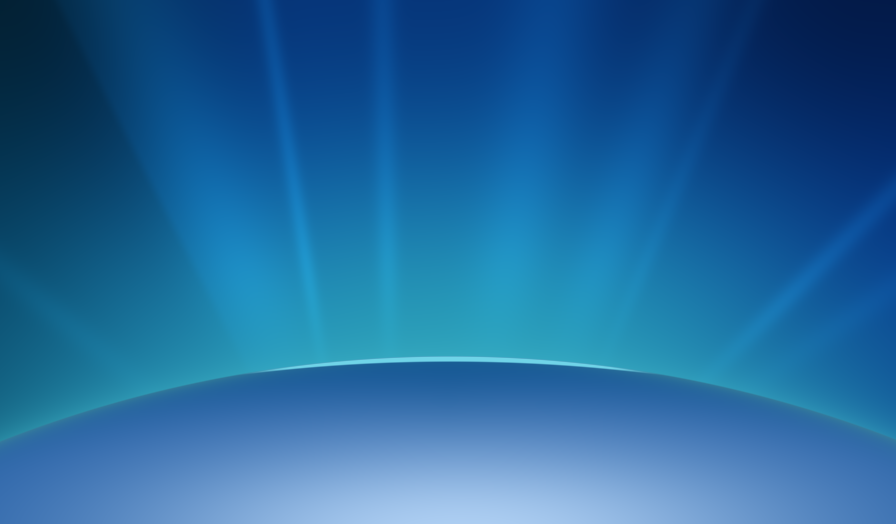
Give the GLSL for this background, as a WebGL 2 fragment shader.

```glsl
#version 300 es
precision highp float;

uniform vec2 u_resolution;
out vec4 fragColor;

// Each beam: foot on the horizon, sideways lean, half width, strength
const vec4 BEAMS[9] = vec4[9](
    vec4(0.20, -1.20, 0.030, 0.04),
    vec4(0.52, -0.40, 0.090, 0.10),
    vec4(0.611, -0.157, 0.016, 0.10),
    vec4(0.742, -0.02, 0.022, 0.08),
    vec4(0.94, 0.17, 0.075, 0.08),
    vec4(1.08, 0.36, 0.060, 0.07),
    vec4(1.155, 0.42, 0.018, 0.04),
    vec4(1.39, 1.00, 0.022, 0.09),
    vec4(1.52, 1.40, 0.030, 0.04)
);

// Signed distance across a slanted line that starts at the horizon
float acrossLine(vec2 p, float foot, float lean) {
    return (p.x - foot - lean * (p.y - 0.32)) / sqrt(1.0 + lean * lean);
}

float beamLight(vec2 p, float height) {
    float light = 0.0;
    for (int i = 0; i < 9; i++) {
        vec4 beam = BEAMS[i];
        float width = beam.z * (0.85 + 0.5 * height);
        float d = acrossLine(p, beam.x, beam.y) / width;
        light += beam.w * exp(-d * d);
    }
    return light * mix(0.3, 1.0, smoothstep(0.0, 0.22, height));
}

vec3 skyColor(vec2 p, float height) {
    float side = p.x - 0.853;
    float top = smoothstep(0.4, 1.05, p.y);

    // Dark teal on the left, blue in the middle, navy on the right
    vec3 left = mix(vec3(0.01, 0.23, 0.38), vec3(0.01, 0.14, 0.22), top);
    vec3 middle = mix(vec3(0.02, 0.30, 0.64), vec3(0.02, 0.20, 0.47), top);
    vec3 right = mix(vec3(0.01, 0.19, 0.53), vec3(0.01, 0.10, 0.28), top);
    vec3 sky = mix(left, middle, smoothstep(-0.9, -0.25, side));
    sky = mix(sky, right, smoothstep(0.1, 0.8, side));

    // Shadow beside the leftmost fan edge
    float edge = acrossLine(p, 0.457, -0.517);
    float shade = (1.0 - smoothstep(-0.012, 0.012, edge)) * exp(min(edge, 0.0) * 4.0);
    sky *= 1.0 - 0.16 * shade;

    // Broad turquoise glow and a narrow halo
    vec2 spread = vec2(side / 0.92, height / 0.36);
    sky = mix(sky, vec3(0.16, 0.62, 0.72), 0.95 * exp(-dot(spread, spread)));
    sky += vec3(0.12, 0.75, 1.0) * beamLight(p, height);
    return mix(sky, vec3(0.25, 0.70, 0.77), 0.5 * exp(-max(height, 0.0) / 0.045));
}

vec3 planetColor(vec2 p, float depth) {
    float side = abs(p.x - 0.853);
    vec3 surface = mix(vec3(0.03, 0.30, 0.55), vec3(0.12, 0.35, 0.63),
                       smoothstep(0.0, 0.2, depth + 0.15 * side));

    // Pale light rising from below
    vec2 q = (p - vec2(0.88, -0.02)) / vec2(0.70, 0.20);
    surface = mix(surface, vec3(0.68, 0.81, 0.95), exp(-dot(q, q)));

    // Soft atmospheric edge
    float haze = mix(0.35, 0.65, smoothstep(0.1, 0.5, side));
    return mix(surface, vec3(0.24, 0.54, 0.60), haze * exp(-max(depth, 0.0) / 0.015));
}

void main() {
    vec2 p = gl_FragCoord.xy / u_resolution.y;
    p.x += 0.5 * (1.7067 - u_resolution.x / u_resolution.y);
    float pixel = 1.0 / u_resolution.y;
    float height = length(p - vec2(0.858, -2.036)) - 2.356;

    float outside = smoothstep(-pixel, pixel, height);
    vec3 color = mix(planetColor(p, -height), skyColor(p, height), outside);

    // Bright tapered crescent along the crest
    float taper = max(1.0 - pow(abs(p.x - 0.858) / 0.42, 2.0), 0.0);
    float crescent = smoothstep(-pixel, pixel, height + 0.010 * taper) * (1.0 - outside);
    color = mix(color, vec3(0.44, 0.83, 0.91), crescent * smoothstep(0.0, 0.5, taper));

    fragColor = vec4(color, 1.0);
}
```
